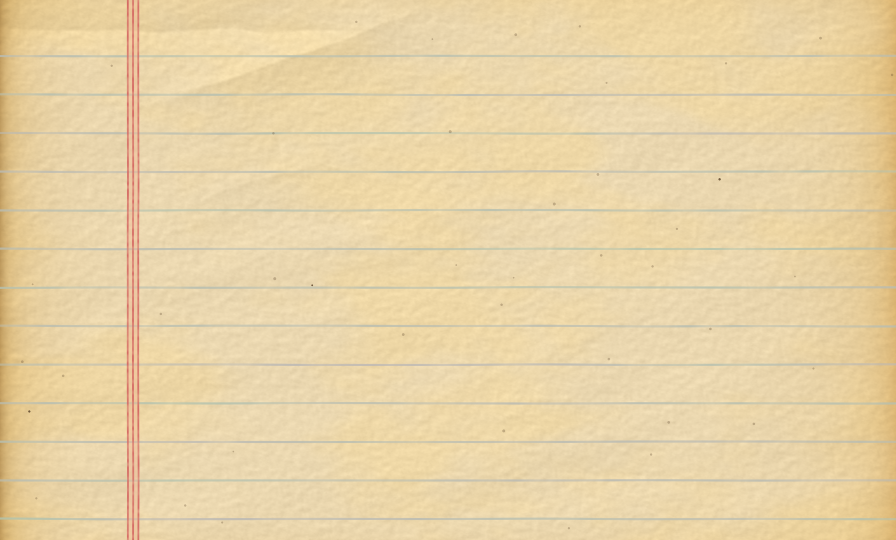
This texture is drawn by a Shadertoy shader. Its source:

```glsl
float hash(vec2 p) {
    vec3 q = fract(vec3(p.xyx) * 0.1031);
    q += dot(q, q.yzx + 33.33);
    return fract((q.x + q.y) * q.z);
}

float noise(vec2 p) {
    vec2 i = floor(p), f = fract(p);
    f = f * f * (3.0 - 2.0 * f);
    return mix(mix(hash(i), hash(i + vec2(1, 0)), f.x),
               mix(hash(i + vec2(0, 1)), hash(i + vec2(1, 1)), f.x), f.y);
}

float fbm(vec2 p) {
    float sum = 0.0, amp = 0.5;
    for (int i = 0; i < 4; i++) {
        sum += amp * noise(p);
        p = mat2(1.6, 1.2, -1.2, 1.6) * p + 17.3;
        amp *= 0.5;
    }
    return sum;
}

// Coverage of a line at distance d, softened by one pixel
float stroke(float d, float halfWidth, float px) {
    return 1.0 - smoothstep(halfWidth - px * 0.5, halfWidth + px * 0.7, abs(d));
}

// Crease from a to b: shadow on its right side, highlight on its left
float crease(vec2 p, vec2 a, vec2 b, float spread) {
    vec2 dir = normalize(b - a);
    float t = dot(p - a, dir) / length(b - a);
    float d = dot(p - a, vec2(dir.y, -dir.x)) + 0.014 * (noise(p * 14.0) - 0.5);
    float along = smoothstep(-0.1, 0.2, t) * (1.0 - smoothstep(0.7, 1.1, t));
    float side = smoothstep(-0.004, 0.004, d);
    return along * exp(-abs(d) / spread) * mix(0.6, -1.0, side);
}

void mainImage(out vec4 fragColor, in vec2 fragCoord) {
    float px = 1.0 / iResolution.y;
    vec2 p = fragCoord * px;
    float width = iResolution.x * px;

    // Paper with broad mottling
    float mottle = fbm(p * vec2(4.0, 7.0) + 3.0);
    vec3 color = mix(vec3(0.935, 0.845, 0.65), vec3(0.92, 0.845, 0.69), smoothstep(0.3, 0.6, mottle));

    // Aged edges: narrow on the left, wide on the right, faint at top and bottom
    float stain = 0.75 + 0.5 * fbm(p * 6.0 + 40.0);
    float left = exp(-p.x / 0.065), right = exp(-(width - p.x) / 0.095);
    float age = (0.85 * left + 0.75 * right) * stain
              + 0.2 * exp(-(1.0 - p.y) / 0.04) + 0.12 * exp(-p.y / 0.035);
    color = mix(color, vec3(0.88, 0.74, 0.47), clamp(age, 0.0, 1.0));
    color *= 1.0 - vec3(0.16, 0.2, 0.26) * exp(-p.x / 0.012)
                 - vec3(0.04, 0.08, 0.14) * exp(-(width - p.x) / 0.025);

    // Folds, soft ripples and embossed fibre grain
    float relief = 0.055 * crease(p, vec2(0.30, 0.81), vec2(0.78, 0.98), 0.045);
    relief += 0.045 * crease(p, vec2(0.70, 0.94), vec2(-0.10, 0.945), -0.03 + 0.06);
    relief += 0.030 * crease(p, vec2(0.36, 0.63), vec2(0.62, 0.71), 0.025);
    relief += 0.020 * crease(p, vec2(1.25, 0.12), vec2(0.98, 0.13), 0.018);
    vec2 ripple = p * vec2(5.0, 13.0) + vec2(0.0, -3.0 * p.x);
    relief += 0.05 * (fbm(ripple) - fbm(ripple + vec2(0.15, -0.4)));
    vec2 fibre = p * vec2(75.0, 105.0);
    relief += 0.085 * (fbm(fibre) - fbm(fibre + vec2(0.4, -0.6)));
    relief += 0.018 * (noise(p * 230.0) - 0.5);
    color *= 1.0 + relief * vec3(0.9, 1.0, 1.2);

    // Thirteen ruled lines with drifting ink
    float row = floor((p.y - 0.039) * 14.0 + 0.5);
    float wobble = 0.0016 * (noise(vec2(p.x * 5.0, row * 7.0)) - 0.5);
    float rule = stroke(p.y - 0.039 - row / 14.0 + wobble, 0.0018, px);
    rule *= step(-0.5, row) * step(row, 12.5);
    rule *= 0.48 + 0.4 * noise(vec2(p.x * 22.0, row * 5.0 + 2.0));
    vec3 ink = mix(vec3(0.70, 0.77, 0.68), vec3(0.74, 0.72, 0.71), noise(vec2(p.x * 3.0, row * 3.7)));
    color = mix(color, ink, rule);

    // Triple red margin over a pink band
    float m = p.x - 0.2465 + 0.0008 * (noise(vec2(p.y * 9.0, 4.0)) - 0.5);
    color = mix(color, vec3(0.94, 0.72, 0.58), 0.45 * stroke(m, 0.0105, px));
    for (int i = -1; i <= 1; i++) {
        float wear = 0.55 + 0.4 * noise(vec2(float(i) * 9.0 + 20.0, p.y * 150.0));
        color = mix(color, vec3(0.83, 0.40, 0.38), wear * stroke(m - float(i) * 0.0098, 0.0015, px));
    }

    // Sparse specks, a few of them dark
    vec2 cell = floor(p * 11.0);
    vec2 center = (cell + 0.15 + 0.7 * vec2(hash(cell + 5.0), hash(cell + 71.0))) / 11.0;
    float pick = hash(cell + 133.0);
    float radius = mix(0.0012, 0.0026, hash(cell + 19.0));
    float speck = stroke(length(p - center), radius, px) * step(0.80, pick);
    color = mix(color, vec3(0.36, 0.27, 0.17), speck * mix(0.3, 0.85, step(0.97, pick)));

    fragColor = vec4(clamp(color, 0.0, 1.0), 1.0);
}
```
